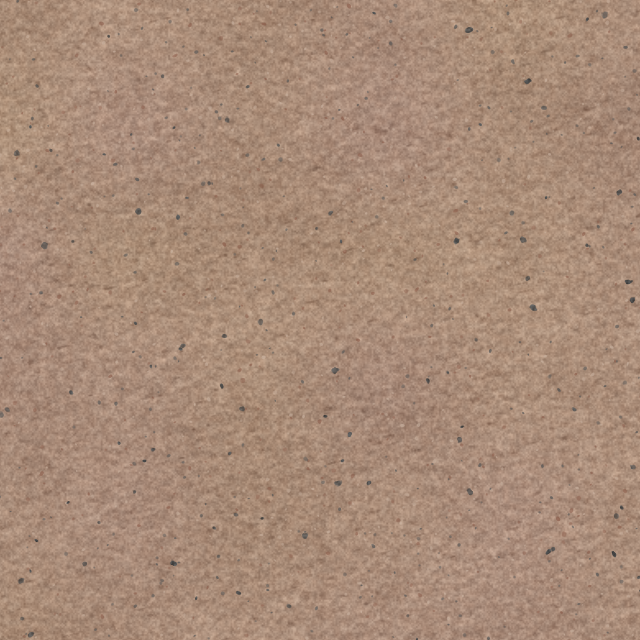
Give the GLSL for this texture, as a Shadertoy shader.

```glsl
#define SAND vec3(0.664, 0.549, 0.471)
#define TONE_SHIFT vec3(1.0, 1.0, 0.94)
#define BLUE_GREY vec3(0.28, 0.30, 0.31)
#define RUST vec3(0.53, 0.34, 0.27)
#define QUARTZ vec3(0.80, 0.71, 0.64)
#define GRAIN_CONTRAST 0.055
#define RELIEF_CONTRAST 0.045
#define PATCH_CONTRAST 0.018
#define CREVICE_DEPTH 0.075

vec3 hash3(vec2 cell, float seed) {
    vec3 p = fract(vec3(cell.xyx + seed * 17.0) * vec3(0.1031, 0.1030, 0.0973));
    p += dot(p, p.yxz + 33.33);
    return fract((p.xxy + p.yzz) * p.zyx);
}

// Smooth value noise in the range -1 to 1
float noise(vec2 p, float seed) {
    vec2 cell = floor(p);
    vec2 f = fract(p);
    f = f * f * (3.0 - 2.0 * f);
    float low = mix(hash3(cell, seed).x, hash3(cell + vec2(1, 0), seed).x, f.x);
    float high = mix(hash3(cell + vec2(0, 1), seed).x, hash3(cell + vec2(1, 1), seed).x, f.x);
    return 2.0 * mix(low, high, f.y) - 1.0;
}

// Surface height: slightly flattened, tilted lumps
float height(vec2 uv) {
    vec2 p = vec2(uv.x + 0.35 * uv.y, 1.5 * uv.y - 0.3 * uv.x);
    return 0.6 * noise(p * 42.0, 1.0) + 0.5 * noise(p * 88.0, 2.0);
}

// Coverage of irregular grains scattered one per occupied cell
float grains(vec2 uv, float cells, float share, float radius, float seed) {
    float blur = 0.7 / iResolution.y + 0.0003;
    vec2 p = uv * cells;
    float wobble = 0.3 * noise(uv * 260.0, seed + 5.0);
    float cover = 0.0;
    for (int y = -1; y <= 1; y++) {
        for (int x = -1; x <= 1; x++) {
            vec2 cell = floor(p) + vec2(x, y);
            vec3 place = hash3(cell, seed);
            vec3 kind = hash3(cell, seed + 1.0);
            float cluster = 1.0 + 0.8 * noise(cell / cells * 9.0, seed + 2.0);
            vec2 d = (p - cell - place.xy) / cells;
            float angle = 6.2832 * kind.y;
            d = mat2(cos(angle), sin(angle), -sin(angle), cos(angle)) * d;
            d.y *= 1.0 + 0.5 * kind.z;
            float size = radius * mix(0.55, 1.25, place.z * place.z);
            float edge = length(d) - size * (1.0 + wobble);
            float mask = (1.0 - smoothstep(-blur, blur, edge)) * mix(0.6, 1.0, kind.z);
            cover = max(cover, mask * step(kind.x, share * cluster));
        }
    }
    return cover;
}

void mainImage(out vec4 fragColor, in vec2 fragCoord) {
    vec2 uv = fragCoord / iResolution.y;

    // Fine sand and broad patches
    float fine = noise(uv * 390.0, 3.0) + 0.9 * noise(uv * 215.0, 4.0)
               + 0.7 * noise(uv * vec2(105.0, 130.0), 5.0);
    float broad = noise(uv * 6.0, 6.0) + 0.7 * noise(uv * 15.0, 7.0);
    float tone = GRAIN_CONTRAST * 0.85 * fine + PATCH_CONTRAST * broad;

    // Relief lit from above, with short shaded crevices
    float lumps = height(uv);
    tone += RELIEF_CONTRAST * (lumps - height(uv + vec2(-0.002, 0.005)));
    float crevice = noise(vec2(uv.x + 0.5 * uv.y, uv.y - 0.25 * uv.x) * vec2(75.0, 150.0), 8.0);
    tone -= CREVICE_DEPTH * smoothstep(0.45, 0.95, crevice) * smoothstep(0.3, -0.4, lumps);

    vec3 color = SAND + tone * TONE_SHIFT;
    color += vec3(0.004, -0.004, -0.008) * noise(uv * 110.0, 9.0);
    color += vec3(-0.002, -0.004, 0.009) * noise(uv * 5.0, 10.0);

    // Mineral grains
    color = mix(color, QUARTZ, 0.65 * grains(uv, 60.0, 0.14, 0.0026, 20.0));
    color = mix(color, RUST, 0.60 * grains(uv, 50.0, 0.13, 0.0031, 30.0));
    color = mix(color, BLUE_GREY, 0.65 * grains(uv, 55.0, 0.11, 0.0027, 40.0));
    float large = grains(uv, 28.0, 0.13, 0.0046, 50.0);
    vec3 mineral = BLUE_GREY * (0.9 + 0.35 * noise(uv * 300.0, 11.0));
    color = mix(color, mineral, 0.9 * large);

    fragColor = vec4(clamp(color, 0.0, 1.0), 1.0);
}
```
